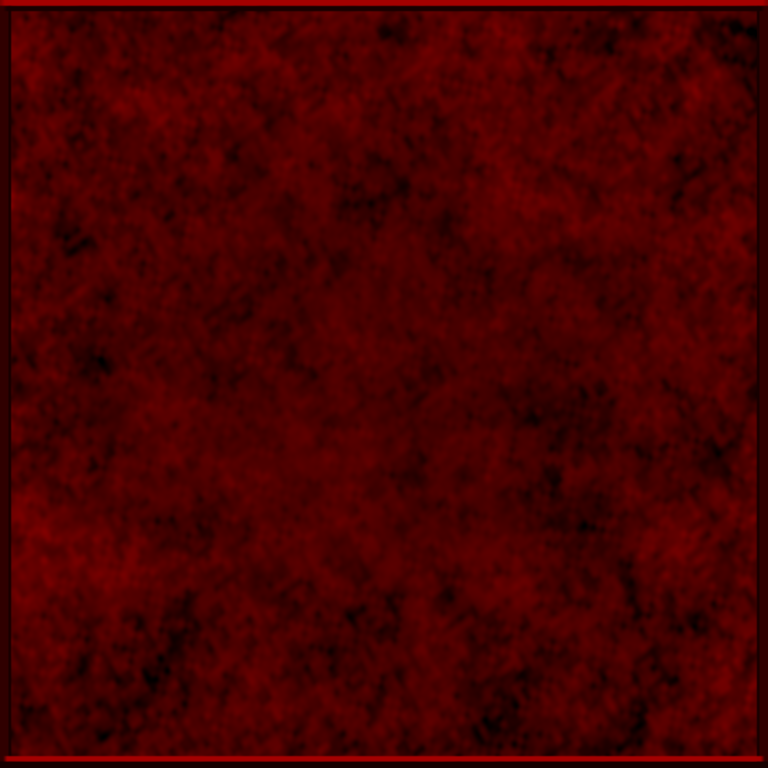
Write a three.js fragment shader that draws this texture.

```glsl
// Dark red mottled plate with a thin bevelled frame.
// Rotated octaves of value noise give blotches and fine grain, stronger toward
// the rim; soft bands add lit horizontal edges and shaded sides.

varying vec2 vUv;

const float BASE_RED = 0.278;        // mean red of the plate
const float LIT_RED = 0.64;          // bright bevel lines
const float SIDE_RED = 0.19;         // shaded left and right strips
const float GROOVE_RED = 0.09;       // dark grooves along the bevel
const float BLOTCH_FREQUENCY = 8.0;  // coarsest noise cells across the canvas
const float OCTAVE_STEP = 1.95;
const int OCTAVES = 5;
const float CENTRE_CONTRAST = 0.28;
const float RIM_CONTRAST = 0.47;
const float DARK_SKEW = 0.75;        // deepens the darkest spots
const float BEVEL = 0.0155;          // full frame width
const float LINE = 0.0075;           // width of one bevel line
const float SOFT = 0.0016;           // edge softness

float hash(vec2 cell) {
  vec3 p = fract(vec3(cell.xyx) * 0.1031);
  p += dot(p, p.yzx + 33.33);
  return fract((p.x + p.y) * p.z);
}

// Smooth value noise centred on zero.
float valueNoise(vec2 p) {
  vec2 cell = floor(p);
  vec2 f = fract(p);
  f = f * f * (3.0 - 2.0 * f);
  float low = mix(hash(cell), hash(cell + vec2(1.0, 0.0)), f.x);
  float high = mix(hash(cell + vec2(0.0, 1.0)), hash(cell + 1.0), f.x);
  return mix(low, high, f.y) - 0.5;
}

// Sum of octaves with nearly even weights, so the grain stays visible.
float mottle(vec2 uv) {
  mat2 turn = mat2(0.8, 0.6, -0.6, 0.8);
  vec2 p = uv * vec2(1.0, 0.85) * BLOTCH_FREQUENCY + 17.0;
  float sum = 0.0;
  float weight = 0.23;
  for (int i = 0; i < OCTAVES; i++) {
    sum += weight * valueNoise(p);
    p = turn * p * OCTAVE_STEP + 31.7;
    weight *= 1.08;
  }
  return sum;
}

// Soft-edged band from start to end.
float band(float x, float start, float end) {
  return smoothstep(start - SOFT, start + SOFT, x)
       * (1.0 - smoothstep(end - SOFT, end + SOFT, x));
}

void main() {
  // Mottled plate, calmer in the middle.
  float grain = mottle(vUv);
  float rim = smoothstep(0.12, 0.6, length(vUv - 0.5));
  float darkness = min(grain, 0.0);
  float red = BASE_RED + mix(CENTRE_CONTRAST, RIM_CONTRAST, rim)
            * (grain - DARK_SKEW * darkness * darkness * 2.0);

  // Shaded sides with an inner groove.
  float side = min(vUv.x, 1.0 - vUv.x);
  red = mix(red, SIDE_RED, band(side, -1.0, BEVEL - 0.003));
  red = mix(red, GROOVE_RED, band(side, BEVEL - 0.0045, BEVEL - 0.001));

  // Top: lit line above a groove. Bottom: lit line above a dark foot.
  float top = 1.0 - vUv.y;
  float mitre = smoothstep(0.0, LINE, side);
  float inset = smoothstep(LINE * 0.4, LINE * 1.4, side);
  red = mix(red, GROOVE_RED, band(top, LINE, BEVEL - 0.001) * inset);
  red = mix(red, LIT_RED, band(top, -1.0, LINE) * mix(0.7, 1.0, mitre));
  red = mix(red, GROOVE_RED, band(vUv.y, -1.0, LINE + 0.001));
  red = mix(red, LIT_RED, band(vUv.y, LINE + 0.001, BEVEL) * inset);

  gl_FragColor = vec4(clamp(red, 0.0, 1.0), 0.0, 0.0, 1.0);
}
```
